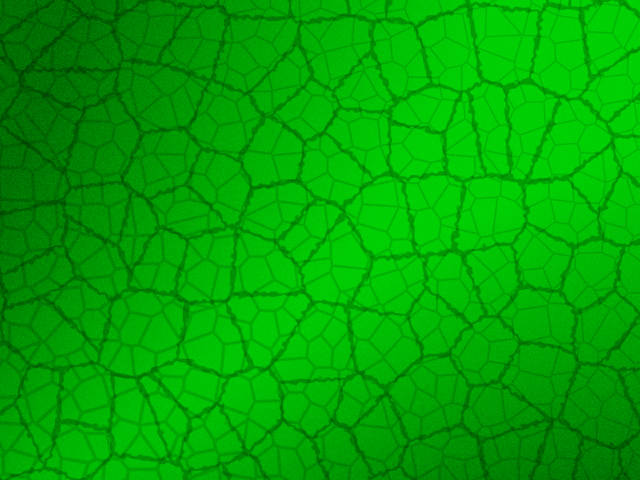
Write a WebGL 1 fragment shader that draws this texture.

```glsl
precision highp float;

uniform vec2 u_resolution;

// Lengths are in canvas heights, densities in cells per canvas height.
const vec3 LEAF_GREEN = vec3(0.0, 1.0, 0.014);

const vec2 BAND_DIRECTION = vec2(0.773, 0.634);
const float BAND_START = 0.634;
const float BAND_OFFSET = 0.121;
const float BAND_LEVEL = 0.785;
const float BAND_RISE = 0.10;
const float BAND_SOFTNESS = 0.08;
const float FALLOFF_ABOVE = 0.55;
const float FALLOFF_BELOW = 0.70;
const float FALLOFF_EASE = 0.32;
const float DARKEST = 0.44;
const float BRIGHTEST = 0.815;

const float MAIN_DENSITY = 8.3;
const float MAIN_HALF_WIDTH = 0.0041;
const float MAIN_BLUR = 0.0022;
const float MAIN_SHADE = 0.25;
const float FINE_DENSITY = 17.5;
const float FINE_WIDE = 0.0037;
const float FINE_NARROW = 0.0015;
const float FINE_BLUR = 0.0020;
const float FINE_SHADE = 0.14;
const float JITTER = 0.95;

const float RAGGED_DENSITY = 120.0;
const float RAGGED_SIZE = 0.0085;
const float WANDER_DENSITY = 30.0;
const float WANDER_SIZE = 0.0060;

const float GRAIN_DENSITY = 384.0;
const float GRAIN_DARK = 0.055;
const float GRAIN_BRIGHT = 0.016;

vec2 hash2(vec2 p) {
  vec3 q = fract(p.xyx * vec3(0.1031, 0.1030, 0.0973));
  q += dot(q, q.yzx + 33.33);
  return fract((q.xx + q.yz) * q.zy);
}

// Smooth two-channel value noise, centred on zero.
vec2 noise2(vec2 p) {
  vec2 cell = floor(p);
  vec2 f = fract(p);
  f = f * f * (3.0 - 2.0 * f);
  vec2 low = mix(hash2(cell), hash2(cell + vec2(1.0, 0.0)), f.x);
  vec2 high = mix(hash2(cell + vec2(0.0, 1.0)), hash2(cell + 1.0), f.x);
  return mix(low, high, f.y) - 0.5;
}

vec2 site(vec2 cell) {
  return 0.5 + JITTER * (hash2(cell + 57.0) - 0.5);
}

// Distance to the nearest border between Voronoi cells.
float borderDistance(vec2 p) {
  vec2 cell = floor(p);
  vec2 f = fract(p);
  vec2 nearestCell = vec2(0.0);
  vec2 nearest = vec2(0.0);
  float best = 8.0;
  for (int y = -1; y <= 1; y++) {
    for (int x = -1; x <= 1; x++) {
      vec2 offset = vec2(float(x), float(y));
      vec2 toSite = offset + site(cell + offset) - f;
      float d = dot(toSite, toSite);
      if (d < best) {
        best = d;
        nearest = toSite;
        nearestCell = offset;
      }
    }
  }
  float border = 8.0;
  for (int y = -2; y <= 2; y++) {
    for (int x = -2; x <= 2; x++) {
      vec2 offset = nearestCell + vec2(float(x), float(y));
      vec2 toSite = offset + site(cell + offset) - f;
      vec2 between = toSite - nearest;
      if (dot(between, between) > 0.0001) {
        border = min(border, dot(0.5 * (nearest + toSite), normalize(between)));
      }
    }
  }
  return border;
}

float vein(float distanceToBorder, float halfWidth, float blur) {
  return 1.0 - smoothstep(halfWidth - blur, halfWidth + blur, distanceToBorder);
}

void main() {
  vec2 p = gl_FragCoord.xy / u_resolution.y;
  float pixel = 1.0 / u_resolution.y;

  // Diagonal band of light, brighter toward the upper right
  float along = dot(p, BAND_DIRECTION) - BAND_START;
  float across = dot(p, vec2(BAND_DIRECTION.y, -BAND_DIRECTION.x)) - BAND_OFFSET;
  float spread = sqrt(across * across + BAND_SOFTNESS * BAND_SOFTNESS) - BAND_SOFTNESS;
  float falloff = mix(FALLOFF_ABOVE, FALLOFF_BELOW, step(0.0, across));
  float slope = falloff - FALLOFF_EASE * along;
  float light = clamp(BAND_LEVEL + BAND_RISE * along - slope * spread, DARKEST, BRIGHTEST);
  float glow = (light - DARKEST) / (BRIGHTEST - DARKEST);

  // Ragged main veins over a straight fine net
  vec2 ragged = p + RAGGED_SIZE * noise2(p * RAGGED_DENSITY)
                  + WANDER_SIZE * noise2(p * WANDER_DENSITY + 19.0);
  float mainDistance = borderDistance(ragged * MAIN_DENSITY) / MAIN_DENSITY;
  float fineDistance = borderDistance(p * FINE_DENSITY + 83.0) / FINE_DENSITY;
  float fineWidth = mix(FINE_WIDE, FINE_NARROW, smoothstep(-0.5, 0.8, along));
  light *= 1.0 - MAIN_SHADE * vein(mainDistance, MAIN_HALF_WIDTH, max(MAIN_BLUR, 0.6 * pixel));
  light *= 1.0 - FINE_SHADE * vein(fineDistance, fineWidth, max(FINE_BLUR, 0.6 * pixel));

  // Grain, strongest in the shade
  vec2 grain = hash2(floor(p * GRAIN_DENSITY) + 211.0);
  light += (grain.x + grain.y - 1.0) * mix(GRAIN_DARK, GRAIN_BRIGHT, glow);

  gl_FragColor = vec4(LEAF_GREEN * light, 1.0);
}
```
